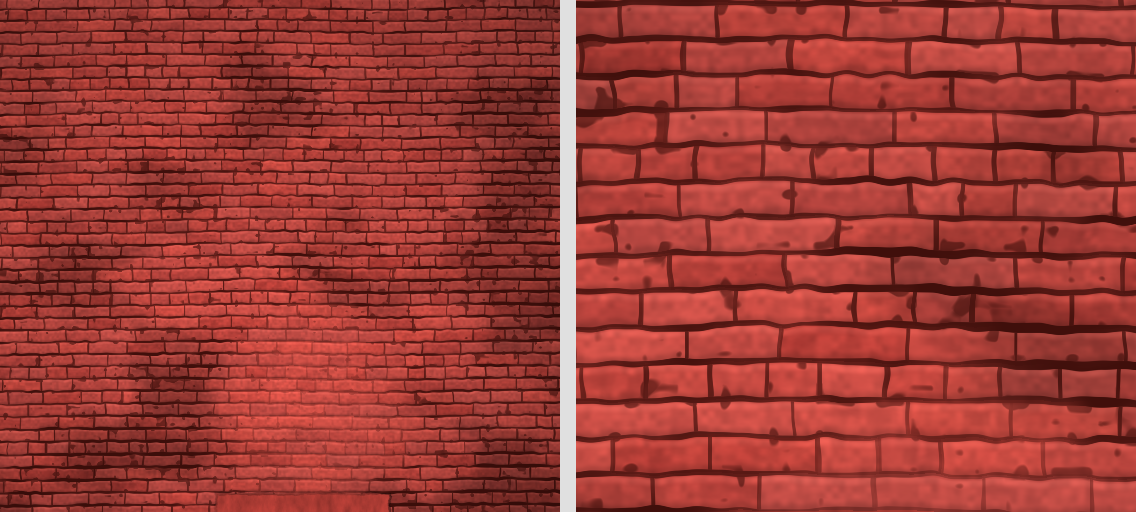
Left, the full canvas; right, a detail of the centre.
Give the GLSL for this texture, as a Shadertoy shader.

```glsl
float hash(vec2 p) {
    return fract(sin(dot(p, vec2(127.1, 311.7))) * 43758.5);
}

float noise(vec2 p) {
    vec2 i = floor(p), f = fract(p);
    f = f * f * (3.0 - 2.0 * f);
    return mix(mix(hash(i), hash(i + vec2(1, 0)), f.x),
               mix(hash(i + vec2(0, 1)), hash(i + vec2(1, 1)), f.x), f.y);
}

float fbm(vec2 p) {
    float sum = 0.0, amp = 0.53;
    for (int i = 0; i < 4; i++) {
        sum += amp * noise(p);
        p = p * 2.03 + 17.3;
        amp *= 0.5;
    }
    return sum;
}

// Uneven position of the upright joint k in a row
float jointAt(float k, float row) {
    return k + 0.22 * hash(vec2(k, row + 40.0));
}

void mainImage(out vec4 fragColor, in vec2 fragCoord) {
    vec2 pos = fragCoord / iResolution.y;
    float width = iResolution.x / iResolution.y;
    float pixel = 42.4 / iResolution.y;

    // Courses grow slightly taller towards the bottom
    float down = 1.0 - pos.y;
    vec2 wall = vec2(pos.x * 42.4, 44.6 * down - 2.2 * down * down + 0.22);
    wall.y += 0.3 * (noise(pos * 4.0) - 0.5);
    wall += 0.13 * (vec2(noise(wall * 1.7), noise(wall * 1.7 + 31.0)) - 0.5);
    float row = floor(wall.y);
    float f = fract(wall.y);

    // Every sixth course is laid with short headers
    bool header = mod(row, 6.0) == 1.0;
    float size = header ? 1.65 : 3.05;
    float x = wall.x / size + 0.5 * mod(row, 2.0) + 0.35 * hash(vec2(row, 9.0));
    float k = floor(x);
    if (x < jointAt(k, row)) k -= 1.0;
    float left = jointAt(k, row), right = jointAt(k + 1.0, row);
    vec2 brick = vec2(k, row);

    // Some stretchers are cut in two
    if (!header && hash(brick + 5.0) > 0.88) {
        float middle = 0.5 * (left + right);
        if (x < middle) right = middle;
        else { left = middle; brick.x += 0.5; }
    }
    float sideDist = min(x - left, right - x) * size;
    float bedDist = min(f, 1.0 - f);

    // Painted-over area and weathering
    float patchy = fbm(pos * 9.0 + 3.0);
    float smeared = 1.0 - smoothstep(0.5, 1.2, length((pos - vec2(0.62, 0.2)) / vec2(0.19, 0.24))
                                     + 0.7 * (patchy - 0.5));
    float grime = smoothstep(0.42, 0.72, fbm(pos * vec2(6.0, 9.0) + 20.0) + 0.12 * (pos.x - 0.5));
    float rough = fbm(wall * vec2(1.3, 2.2));
    float grain = noise(wall * 5.0) - 0.5;

    // Brick faces
    float tone = 0.5 + 0.6 * (hash(brick + 2.0) - 0.5) + 0.7 * (rough - 0.5) + 0.3 * smeared;
    vec3 color = mix(vec3(0.59, 0.19, 0.17), vec3(0.78, 0.29, 0.25), clamp(tone, 0.0, 1.0));
    color = mix(color, vec3(0.68, 0.30, 0.28), 0.5 * hash(brick + 7.0));
    color *= 1.0 - 0.24 * grime * (1.0 - 0.6 * smeared);
    color *= 1.0 + 0.17 * grain;

    // Lit upper edge and shaded lower edge
    color += vec3(0.07, 0.045, 0.04) * smoothstep(0.06, 0.14, f) * (1.0 - smoothstep(0.16, 0.34, f));
    color *= 1.0 - 0.16 * smoothstep(0.7, 0.95, f);

    // Mortar joints, worn in places
    float wear = noise(wall * vec2(0.7, 1.1) + 8.0);
    float bedWidth = 0.045 + 0.065 * wear + 0.04 * grime;
    float sideWidth = 0.03 + 0.075 * noise(brick * 3.7);
    float bed = 1.0 - smoothstep(bedWidth - pixel * 0.6, bedWidth + pixel * 0.6, bedDist);
    float side = 1.0 - smoothstep(sideWidth - pixel * 0.6, sideWidth + pixel * 0.6, sideDist);
    float joint = max(bed, 0.85 * side) * (0.6 + 0.4 * wear + 0.2 * grime) * (1.0 - 0.68 * smeared);

    // Chips and pits, mostly close to the joints
    float chip = smoothstep(0.72, 0.83, noise(wall * 2.3 + 50.0) + 0.12 * grime
                            - 0.5 * min(bedDist, sideDist));
    joint = max(joint, 0.6 * chip * (1.0 - 0.6 * smeared));
    color = mix(color, vec3(0.23, 0.055, 0.04), clamp(joint, 0.0, 1.0));

    // Rendered sill at the foot of the wall
    vec2 q = abs(pos - vec2(0.592, 0.0)) - vec2(0.17, 0.036);
    float sillDist = max(q.x, q.y) + 0.008 * (rough - 0.5);
    float edge = 1.0 / iResolution.y;
    vec3 sill = vec3(0.67, 0.23, 0.20) * (0.8 + 0.4 * fbm(pos * vec2(90.0, 45.0)));
    color = mix(color, sill, 1.0 - smoothstep(-edge, edge, sillDist));
    color *= 1.0 - 0.5 * (1.0 - smoothstep(0.001, 0.004, abs(sillDist))) * patchy;

    // Broad light, fading to the top and the right
    vec2 c = (pos - vec2(0.45 * width, 0.4)) / vec2(width, 1.0);
    color *= 1.09 - 0.5 * dot(c, c) + 0.12 * (patchy - 0.5);
    fragColor = vec4(clamp(color, 0.0, 1.0), 1.0);
}
```
